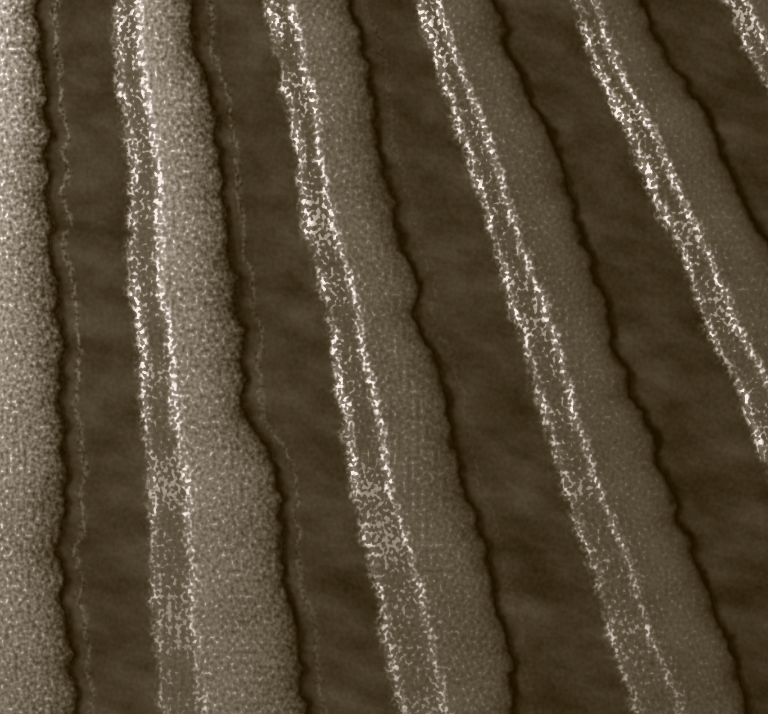
A Shadertoy shader for this texture:

```glsl
// Wet ploughed ridges fanning out towards the lower right, lit from the upper left.
// A perspective-like phase splits the canvas into ridges; each has a grainy glossy
// top, two broken glints on its left side, a dark crack and a rippled furrow.

vec2 randomGradient(vec2 cell) {
    float h = fract(sin(dot(cell, vec2(127.1, 311.7))) * 43758.5);
    return vec2(cos(6.2832 * h), sin(6.2832 * h));
}

float gradientNoise(vec2 p) {
    vec2 i = floor(p), f = p - i;
    vec2 w = f * f * f * (f * (f * 6.0 - 15.0) + 10.0);
    float a = dot(randomGradient(i), f);
    float b = dot(randomGradient(i + vec2(1, 0)), f - vec2(1, 0));
    float c = dot(randomGradient(i + vec2(0, 1)), f - vec2(0, 1));
    float d = dot(randomGradient(i + vec2(1, 1)), f - vec2(1, 1));
    return 1.4 * mix(mix(a, b, w.x), mix(c, d, w.x), w.y);
}

float fbm(vec2 p) {
    float sum = 0.0, amplitude = 0.6;
    for (int k = 0; k < 4; k++) {
        sum += amplitude * gradientNoise(p);
        p = mat2(1.6, 1.2, -1.2, 1.6) * p + 5.3;
        amplitude *= 0.55;
    }
    return sum;
}

// Soft stroke around zero distance
float stroke(float d, float width) {
    return exp(-d * d / (width * width));
}

void mainImage(out vec4 fragColor, in vec2 fragCoord) {
    vec2 uv = fragCoord / iResolution.xy;
    float t = 1.0 - uv.y;
    vec2 p = vec2(uv.x, t * 0.93);

    // Ridge phase: spacing widens downwards, edges waver slightly
    float spacing = 0.197 + 0.111 * t;
    float waver = 0.008 * gradientNoise(p * vec2(6, 7)) + 0.005 * gradientNoise(p * vec2(30, 38))
                + 0.003 * gradientNoise(p * 90.0);
    float n = (uv.x + 0.043 + 0.052 * t + waver) / spacing;
    float id = floor(n + 0.2);
    float f = n - id;

    // Edges inside one ridge; the second ridge slips sideways part way down
    float second = 0.13 + 0.05 * t;
    float crack = 0.5 + 0.07 * gradientNoise(vec2(id * 7.3, t * 4.0 + 0.5))
                + 0.03 * gradientNoise(vec2(id * 3.7, t * 24.0));
    if (id < 0.5) crack += 0.02 + 0.07 * smoothstep(0.2, 0.45, t);
    else if (id < 1.5) crack += 0.02 + 0.11 * smoothstep(0.58, 0.64, t);

    // Grain at two scales and slow mottling
    float grain = gradientNoise(p * vec2(170, 150)) + 0.6 * gradientNoise(p * vec2(260, 240) + 9.0);
    float mottle = fbm(p * vec2(11, 15));
    float ripple = fbm(vec2(n * 3.5, p.y * 24.0 - uv.x * 5.0));

    // Furrow: dark, darker to the right, with cross ripples
    float furrow = 0.235 - 0.05 * uv.x + 0.075 * ripple + 0.045 * mottle + 0.018 * grain;

    // Ridge top: gloss fades by ridge, towards the crack and downwards
    float gloss = exp(-0.38 * id * id) * (1.0 - 0.55 * t);
    float slope = 1.0 - smoothstep(second - 0.05, crack + 0.08, f);
    float top = 0.295 - 0.025 * t + gloss * (0.09 + 0.34 * slope) + 0.04 * mottle
              + grain * (0.035 + 0.19 * gloss);
    top += 0.22 * smoothstep(0.45, 0.9, grain) * slope * (0.4 + gloss);

    // Strip between the glints
    float strip = 0.3 + 0.08 * gloss + 0.06 * mottle + 0.05 * grain;
    strip += 0.3 * smoothstep(0.2, 0.8, grain + mottle) * (1.0 - 0.6 * t);

    float soft = 0.006 / spacing;
    float ridge = mix(strip, top, smoothstep(-soft, soft, f - second));
    float inside = smoothstep(-soft, soft, f) * (1.0 - smoothstep(-soft, soft, f - crack));
    float light = mix(furrow, ridge, inside);

    // Crack with a shaded left flank, and a faint lip beyond it
    float toCrack = (f - crack) * spacing;
    light *= 1.0 - 0.3 * stroke(min(toCrack, 0.0), 0.025) * step(toCrack, 0.0);
    light *= 1.0 - (0.62 + 0.2 * mottle) * stroke(toCrack, 0.0065);
    light += 0.16 * gloss * stroke(toCrack - 0.021, 0.004) * (0.6 + grain);

    // Broken glints, clumped along their length and fading downwards
    float clump = 0.75 + 0.9 * gradientNoise(vec2(id * 5.7, t * 22.0));
    float sparkle = 0.35 + 0.9 * smoothstep(-0.25, 0.55, grain);
    float fade = 1.0 - 0.6 * smoothstep(0.45, 1.0, t);
    float glints = stroke(f * spacing, 0.0065) * clump
                 + stroke((f - second) * spacing, 0.0055) * (0.45 + 0.4 * clump);
    light += 0.58 * glints * sparkle * fade;

    // Brown in shade, nearly neutral in the highlights
    light = clamp(light, 0.07, 0.92);
    vec3 color = vec3(light + 0.045, light, light - 0.078 + 0.065 * light * light);
    fragColor = vec4(clamp(color, 0.0, 1.0), 1.0);
}
```
